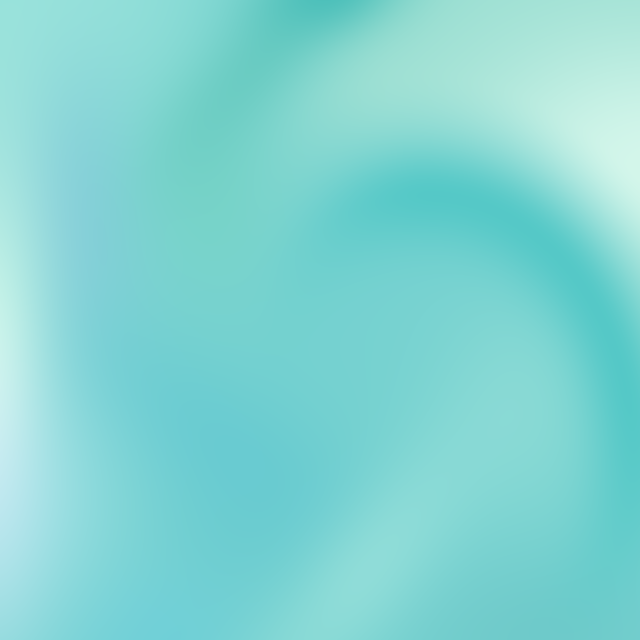
This background is drawn by a WebGL 1 fragment shader. Its source:

```glsl
precision highp float;

uniform vec2 u_resolution;

// Soft elliptical glow, turned by an angle in radians
float glow(vec2 p, vec2 centre, vec2 size, float turn) {
    float c = cos(turn), s = sin(turn);
    vec2 q = mat2(c, -s, s, c) * (p - centre) / size;
    return exp(-dot(q, q));
}

// Approximate signed distance to the large swirl ellipse
float swirlDistance(vec2 p) {
    return 0.36 * (length((p - vec2(0.664, 0.297)) / vec2(0.326, 0.404)) - 1.0);
}

// Pale mint at the upper left, with a lavender shade beneath
vec3 paintUpperLeft(vec3 color, vec2 p) {
    color = mix(color, vec3(0.59, 0.885, 0.855), glow(p, vec2(0.08, 1.0), vec2(0.30, 0.35), 0.0));
    return mix(color, vec3(0.51, 0.795, 0.85), 0.8 * glow(p, vec2(0.12, 0.64), vec2(0.11, 0.24), 0.0));
}

// Blue valley and light diagonal fold in the lower half
vec3 paintLowerFolds(vec3 color, vec2 p) {
    color = mix(color, vec3(0.53, 0.85, 0.83), 0.95 * glow(p, vec2(0.82, 0.36), vec2(0.15, 0.20), 0.0));
    color = mix(color, vec3(0.42, 0.80, 0.81), 0.8 * glow(p, vec2(0.38, 0.18), vec2(0.15), 0.0));
    color = mix(color, vec3(0.40, 0.79, 0.82), 0.8 * glow(p, vec2(0.33, 0.31), vec2(0.27, 0.11), -0.6));
    color = mix(color, vec3(0.43, 0.81, 0.845), 0.9 * glow(p, vec2(0.24, 0.0), vec2(0.15, 0.12), 0.0));
    color = mix(color, vec3(0.44, 0.79, 0.79), 0.9 * glow(p, vec2(0.84, 0.0), vec2(0.20, 0.13), 0.0));
    return mix(color, vec3(0.575, 0.87, 0.85), 0.9 * glow(p, vec2(0.57, 0.10), vec2(0.30, 0.09), 0.9));
}

// Pale sky outside the swirl and the deep teal arc along its rim
vec3 paintSwirl(vec3 color, vec2 p) {
    float d = swirlDistance(p);
    float light = glow(p, vec2(1.02, 0.74), vec2(0.30, 0.22), 0.0);
    vec3 sky = mix(vec3(0.60, 0.87, 0.82), vec3(0.83, 0.965, 0.92), light);
    float rim = exp(-d * d / 0.0055) * smoothstep(0.38, 0.68, p.x) * smoothstep(-0.1, 0.4, p.y);
    float outside = smoothstep(-0.01, 0.17, d) * smoothstep(0.3, 0.62, p.x) * smoothstep(0.25, 0.5, p.y);
    color = mix(color, vec3(0.33, 0.785, 0.78), rim);
    return mix(color, sky, outside);
}

// Green band running down from the top edge
vec3 paintGreenBand(vec3 color, vec2 p) {
    color = mix(color, vec3(0.46, 0.825, 0.775), 0.8 * glow(p, vec2(0.33, 0.71), vec2(0.11, 0.17), 0.0));
    color = mix(color, vec3(0.40, 0.79, 0.75), 0.8 * glow(p, vec2(0.40, 0.90), vec2(0.20, 0.07), 0.88));
    return mix(color, vec3(0.27, 0.74, 0.72), 0.9 * glow(p, vec2(0.52, 1.02), vec2(0.12, 0.075), 0.3));
}

// Bright strip along the left edge
vec3 paintLeftLight(vec3 color, vec2 p) {
    color = mix(color, vec3(0.59, 0.87, 0.88), 0.8 * glow(p, vec2(0.06, 0.22), vec2(0.15, 0.20), 0.0));
    vec3 light = mix(vec3(0.80, 0.92, 0.96), vec3(0.82, 0.97, 0.92), smoothstep(0.15, 0.6, p.y));
    return mix(color, light, glow(p, vec2(-0.02, 0.39), vec2(0.10, 0.38), 0.0));
}

void main() {
    vec2 p = gl_FragCoord.xy / u_resolution;
    vec3 color = vec3(0.46, 0.82, 0.815);
    color = paintUpperLeft(color, p);
    color = paintLowerFolds(color, p);
    color = paintSwirl(color, p);
    color = paintGreenBand(color, p);
    color = paintLeftLight(color, p);
    gl_FragColor = vec4(color, 1.0);
}
```
